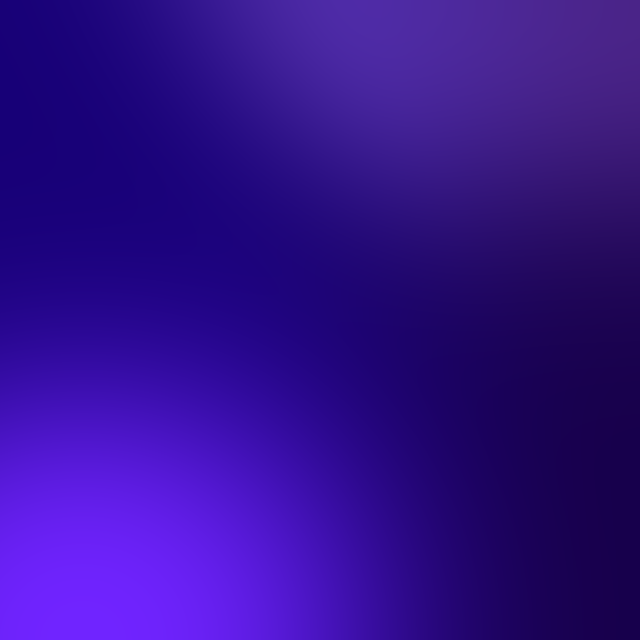
Reproduce this background procedurally as a three.js fragment shader.

```glsl
// Soft night-sky gradient: a navy to indigo base with a violet glow
// in the lower left and a leaning lilac haze along the top.
// Each glow is a stretched exponential falloff blended over the base.

#define VIOLET_CENTER vec2(0.13, 0.0)
#define VIOLET_RADIUS vec2(0.456, 0.415)
#define VIOLET_FALLOFF 2.7
#define HAZE_START 0.6
#define HAZE_LEAN 0.4
#define HAZE_RADIUS vec2(0.34, 0.36)
#define HAZE_FALLOFF 2.5

varying vec2 vUv;

const vec3 NAVY = vec3(0.09, 0.0, 0.465);
const vec3 INDIGO = vec3(0.09, 0.0, 0.295);
const vec3 VIOLET = vec3(0.44, 0.14, 1.0);
const vec3 LILAC = vec3(0.31, 0.172, 0.66);
const vec3 PLUM = vec3(0.29, 0.14, 0.53);

// Elliptical glow: 1 at the centre, 1/e at the given radius
float glow(vec2 offset, vec2 radius, float falloff) {
  return exp(-pow(length(offset / radius), falloff));
}

void main() {
  // Base, darker towards the right
  vec3 color = mix(NAVY, INDIGO, smoothstep(0.3, 1.0, vUv.x));

  // Haze: level to the right of a leaning edge, fading left and down
  float depth = 1.0 - vUv.y;
  float edge = HAZE_START + HAZE_LEAN * depth;
  vec2 hazeOffset = vec2(max(edge - vUv.x, 0.0), depth);
  vec3 hazeColor = mix(LILAC, PLUM, smoothstep(0.5, 1.05, vUv.x));
  color = mix(color, hazeColor, glow(hazeOffset, HAZE_RADIUS, HAZE_FALLOFF));

  // Violet light rising from the lower edge
  float violet = glow(vUv - VIOLET_CENTER, VIOLET_RADIUS, VIOLET_FALLOFF);
  color = mix(color, VIOLET, violet);

  gl_FragColor = vec4(color, 1.0);
}
```
